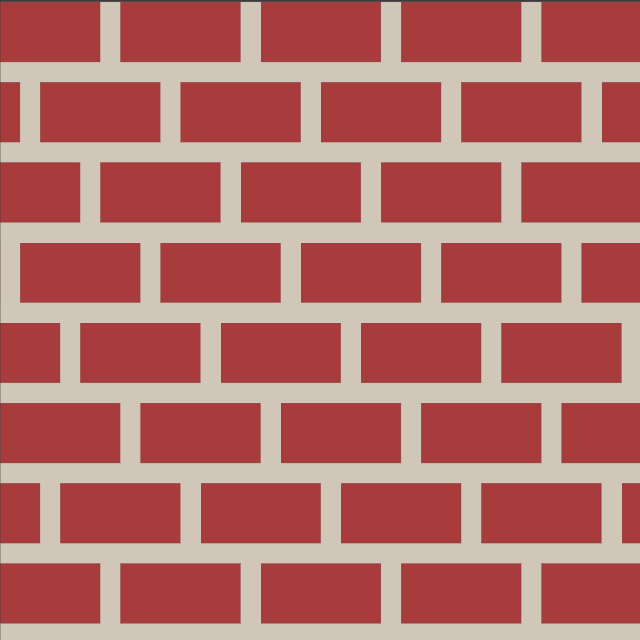
This pattern is drawn by a Shadertoy shader. Its source:

```glsl
// Flat red brick wall with wide pale mortar: each course is stepped sideways
// by three sevenths of a brick period, so the joints climb in a raking pattern.
// Built from one repeated box distance, with a fine dark rim and a framed edge.

const float UNIT = 0.03133;               // mortar width, in canvas heights
const vec2 PERIOD = vec2(7.0, 4.0);       // brick plus mortar, in units
const vec2 BRICK_SIZE = vec2(6.0, 3.0);   // brick face, in units
const float COURSE_STEP = 3.0;            // sideways shift per course, in units
const float TOP_BORDER = 0.0030;
const float LEFT_BORDER = 0.0011;
const float RIM_WIDTH = 0.0020;

const vec3 BRICK = vec3(0.660, 0.230, 0.230);
const vec3 RIM = vec3(0.600, 0.250, 0.250);
const vec3 MORTAR = vec3(0.820, 0.780, 0.720);
const vec3 BORDER = vec3(0.250, 0.225, 0.225);

// Signed distance to a square-cornered box, negative inside
float boxDistance(vec2 p, vec2 halfSize) {
    vec2 d = abs(p) - halfSize;
    return max(d.x, d.y);
}

// Position inside one brick cell, with courses counted down from the top
vec2 brickCell(vec2 p, vec2 period, float courseStep) {
    float course = floor(p.y / period.y);
    p.x -= period.x - 1.0 + course * courseStep;
    return mod(p, period);
}

// Soft coverage of the region where the distance is negative
float coverage(float dist, float blur) {
    return 1.0 - smoothstep(-blur, blur, dist);
}

// Brick face with a slightly darker rim, set in mortar
vec3 brickColour(float dist, float rimWidth, float blur) {
    vec3 face = mix(RIM, BRICK, coverage(dist + rimWidth, blur));
    return mix(MORTAR, face, coverage(dist, blur));
}

void mainImage(out vec4 fragColor, in vec2 fragCoord) {
    vec2 uv = fragCoord / iResolution.y;
    float blur = 0.75 / iResolution.y;

    // Wall coordinates, measured from the upper left in mortar units
    float depth = 1.0 - uv.y;
    vec2 wall = vec2(uv.x, depth - TOP_BORDER) / UNIT;

    vec2 cell = brickCell(wall, PERIOD, COURSE_STEP);
    float dist = boxDistance(cell - 0.5 * BRICK_SIZE, 0.5 * BRICK_SIZE) * UNIT;
    vec3 colour = brickColour(dist, RIM_WIDTH, blur);

    // Thin dark line along the top and a fainter one down the left
    colour = mix(colour, BORDER, 0.5 * coverage(uv.x - LEFT_BORDER, blur));
    colour = mix(colour, BORDER, coverage(depth - TOP_BORDER, blur));

    fragColor = vec4(colour, 1.0);
}
```
